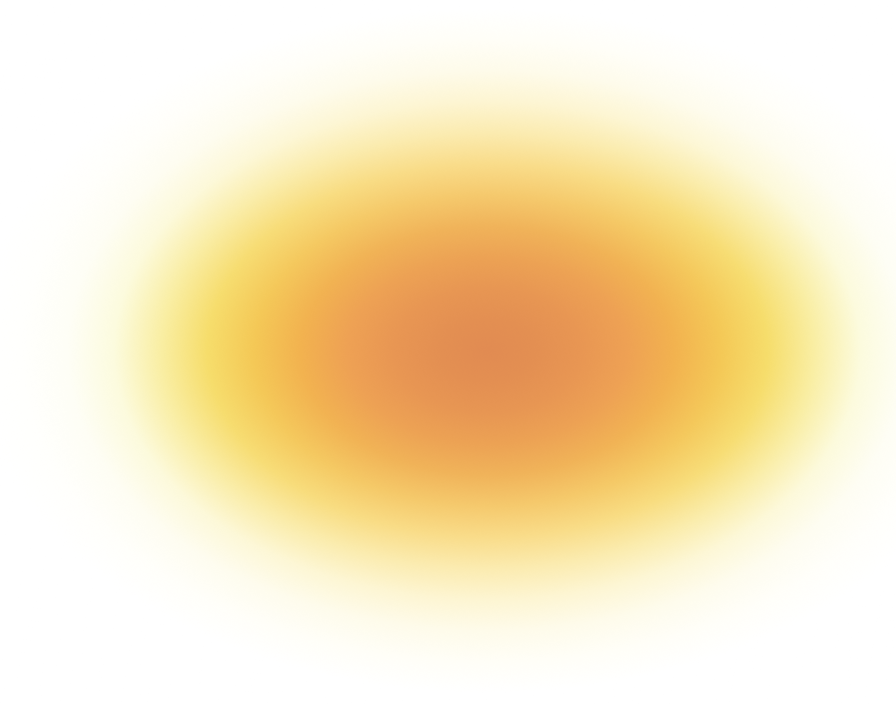
Write a WebGL 2 fragment shader that draws this background.

```glsl
#version 300 es
precision highp float;

// A soft oval glow on white: terracotta core, amber body, yellow rim.
// An elliptical radius picks a colour from two ramps, a vivid one for the
// sides and a paler one for top and bottom, blended by direction.

uniform vec2 u_resolution;
out vec4 fragColor;

const int STOPS = 12;

// Evenly spaced colours from the core outwards, 0 to 255
const vec3 sideRamp[STOPS] = vec3[STOPS](
    vec3(225, 139, 82), vec3(227, 143, 82), vec3(232, 150, 83),
    vec3(238, 161, 84), vec3(242, 178, 79), vec3(244, 200, 86),
    vec3(246, 221, 107), vec3(249, 238, 163), vec3(252, 251, 222),
    vec3(254, 254, 246), vec3(255, 255, 253), vec3(255));

const vec3 poleRamp[STOPS] = vec3[STOPS](
    vec3(225, 139, 82), vec3(227, 143, 82), vec3(231, 150, 83),
    vec3(236, 162, 84), vec3(240, 179, 90), vec3(245, 201, 109),
    vec3(249, 220, 138), vec3(251, 235, 176), vec3(253, 245, 210),
    vec3(254, 251, 234), vec3(255, 254, 247), vec3(255));

void main() {
    // Offset from the core, in canvas widths, stretched into an ellipse
    vec2 uv = gl_FragCoord.xy / u_resolution;
    vec2 offset = uv - vec2(0.544, 0.502);
    offset.y *= 1.5 * u_resolution.y / u_resolution.x;
    float radius = length(offset);

    // Neighbouring stops and the blend between them
    float place = min(radius * 19.2, float(STOPS - 1));
    int stop = min(int(place), STOPS - 2);
    float blend = place - float(stop);
    vec3 side = mix(sideRamp[stop], sideRamp[stop + 1], blend);
    vec3 pole = mix(poleRamp[stop], poleRamp[stop + 1], blend);

    // Squared cosine of the direction: 1 at the sides, 0 at top and bottom
    float sideways = offset.x * offset.x / max(radius * radius, 1e-6);
    vec3 color = mix(pole, side, sideways) / 255.0;

    // Faint dither hides banding
    float grain = fract(sin(dot(gl_FragCoord.xy, vec2(12.9898, 78.233))) * 43758.5453);
    fragColor = vec4(color + (grain - 0.5) / 255.0, 1.0);
}
```
